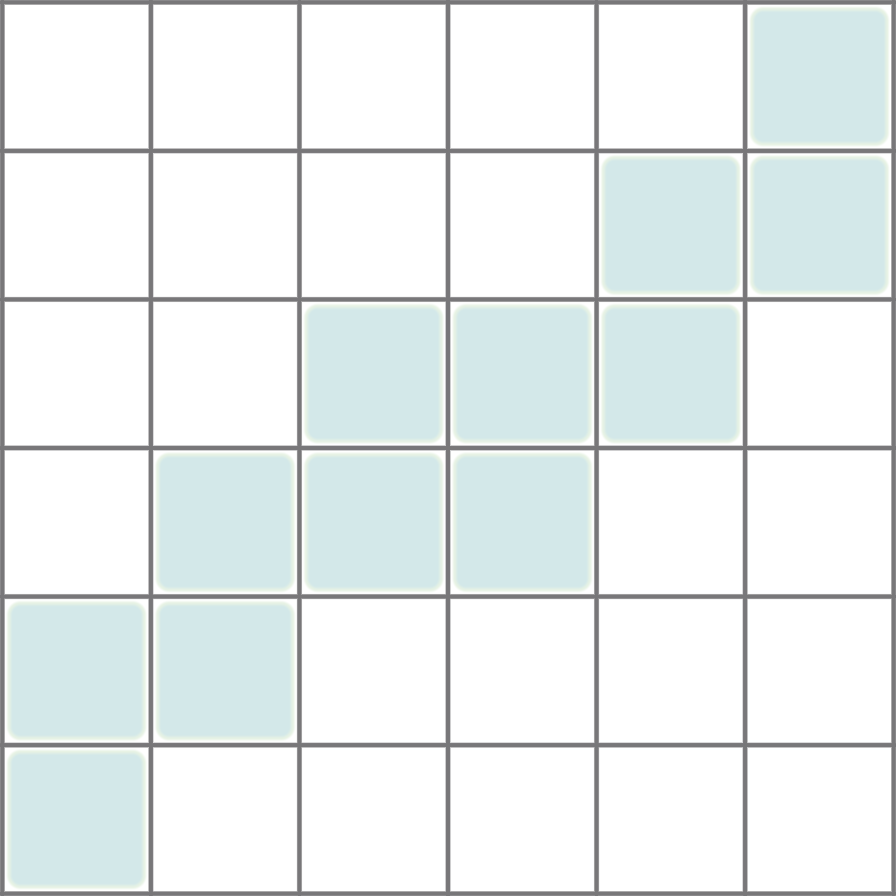
Reproduce this pattern procedurally as a three.js fragment shader.

```glsl
varying vec2 vUv;

const float CELL_COUNT = 6.0;
const float PITCH = 0.1658;
const float LINE_HALF_WIDTH = 0.0026;
const float TILE_HALF_SIZE = 0.0775;
const float TILE_RADIUS = 0.015;
const float SOFTNESS = 0.001;

const vec3 PAPER = vec3(1.0);
const vec3 LINE_GRAY = vec3(0.47, 0.465, 0.475);
const vec3 TILE_BLUE = vec3(0.827, 0.910, 0.914);
const vec3 RIM_GREEN = vec3(0.905, 0.950, 0.895);

float roundedBox(vec2 p, float halfSize, float radius) {
  vec2 q = abs(p) - halfSize + radius;
  return length(max(q, 0.0)) + min(max(q.x, q.y), 0.0) - radius;
}

// Last filled column of a row, climbing three columns per two rows
float lastColumn(float row, float count) {
  return min(floor(row * 1.5 + 0.01), count - 1.0);
}

// The band is unchanged by a half turn, so its start mirrors its end
float isFilled(vec2 cell, float count) {
  float top = count - 1.0;
  float first = top - lastColumn(top - cell.y, count);
  float last = lastColumn(cell.y, count);
  return step(first - 0.5, cell.x) * step(cell.x, last + 0.5);
}

float gridDistance(vec2 grid, float pitch) {
  vec2 d = abs(fract(grid + 0.5) - 0.5) * pitch;
  return min(d.x, d.y);
}

// Blue centre fading through a pale green rim into the paper
vec3 shadeTile(vec3 base, float dist) {
  vec3 fill = mix(TILE_BLUE, RIM_GREEN, smoothstep(-0.0065, -0.0015, dist));
  return mix(fill, base, smoothstep(-0.0022, 0.0018, dist));
}

void main() {
  // Grid centred on the canvas
  vec2 grid = (vUv - 0.5) / PITCH + 0.5 * CELL_COUNT;
  vec2 cell = clamp(floor(grid), 0.0, CELL_COUNT - 1.0);
  vec2 local = (grid - cell - 0.5) * PITCH;

  // Soft rounded tiles
  float tileDist = roundedBox(local, TILE_HALF_SIZE, TILE_RADIUS);
  vec3 color = mix(PAPER, shadeTile(PAPER, tileDist), isFilled(cell, CELL_COUNT));

  // Ruled lines
  float lineDist = gridDistance(grid, PITCH) - LINE_HALF_WIDTH;
  color = mix(LINE_GRAY, color, smoothstep(-SOFTNESS, SOFTNESS, lineDist));

  gl_FragColor = vec4(color, 1.0);
}
```
